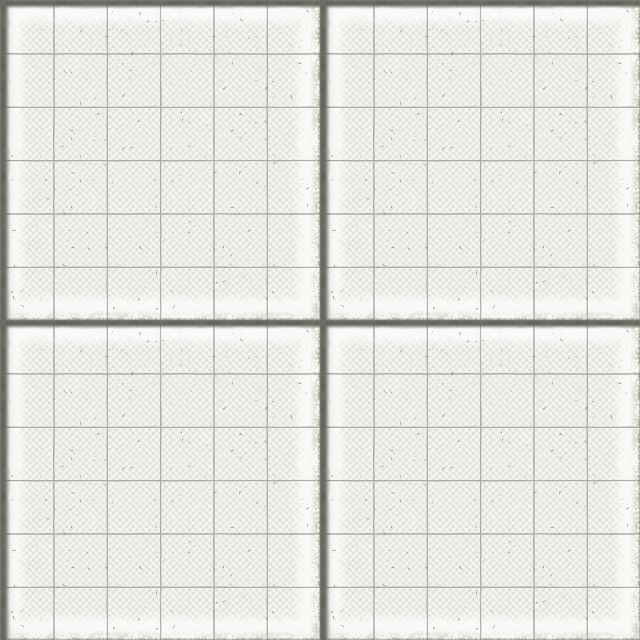
Reproduce this pattern procedurally as a Shadertoy shader.

```glsl
// Four pale enamel panels with ruled squares, halftone dots, dark soft seams and small chips.

vec2 hash2(vec2 p) {
    vec3 a = fract(p.xyx * vec3(0.1031, 0.1030, 0.0973));
    a += dot(a, a.yzx + 33.33);
    return fract((a.xx + a.yz) * a.zy);
}

float gradientNoise(vec2 p) {
    vec2 i = floor(p), f = fract(p);
    vec2 u = f * f * f * (f * (f * 6.0 - 15.0) + 10.0);
    vec2 o = vec2(0.0, 1.0);
    float a = dot(hash2(i) - 0.5, f);
    float b = dot(hash2(i + o.yx) - 0.5, f - o.yx);
    float c = dot(hash2(i + o.xy) - 0.5, f - o.xy);
    float d = dot(hash2(i + o.yy) - 0.5, f - o.yy);
    return 2.0 * mix(mix(a, b, u.x), mix(c, d, u.x), u.y);
}

float fill(float dist, float pixel) {
    return 1.0 - smoothstep(-0.5 * pixel, 0.5 * pixel, dist);
}

// Staggered halftone; dots shrink towards the panel rim.
float halftone(vec2 q, float rim, float pixel) {
    vec2 g = q * 48.0;
    float d = min(length(fract(g) - 0.5), length(fract(g + 0.5) - 0.5));
    float fade = smoothstep(0.048, 0.092, rim + 0.02 * gradientNoise(q * 38.0));
    return fade * fill((d - 0.28) / 48.0, pixel);
}

// One short, bent chip in some of the cells.
float chips(vec2 q, float cells, float chance, float pixel) {
    vec2 g = q * cells, id = floor(g);
    vec2 r = hash2(id + cells), s = hash2(id + cells + 71.0);
    vec2 p = fract(g) - mix(vec2(0.32), vec2(0.68), s);
    p += 0.16 * vec2(gradientNoise(g * 4.0), gradientNoise(g * 4.0 + 19.0));
    float angle = 6.2832 * r.y;
    vec2 dir = vec2(cos(angle), sin(angle));
    float along = clamp(dot(p, dir), -0.17 * s.x, 0.17 * s.x);
    float d = length(p - along * dir) - 0.045;
    float cluster = 1.0 + 1.4 * gradientNoise(q * 5.0 + 8.0);
    return step(r.x, chance * cluster) * fill(d / cells, pixel);
}

// Soft dark groove, steeper on the side before its centre.
vec2 groove(vec2 s, float wobble) {
    vec2 reach = mix(vec2(0.017, 0.018), vec2(0.026, 0.021), step(0.0, s));
    return 1.0 - smoothstep(vec2(0.003), reach + wobble, abs(s));
}

void mainImage(out vec4 fragColor, in vec2 fragCoord) {
    vec2 uv = fragCoord / iResolution.xy;
    vec2 q = fract(vec2(uv.x, 1.0 - uv.y) * 2.0);
    float pixel = 2.0 / min(iResolution.x, iResolution.y);
    vec2 edge = min(q, 1.0 - q);
    float rim = min(edge.x, edge.y);
    float mottle = gradientNoise(q * 23.0);
    float grain = gradientNoise(q * 130.0);

    // Enamel with a brighter rim
    vec3 col = mix(vec3(0.970, 0.980, 0.972), vec3(0.956, 0.964, 0.952),
                   smoothstep(0.04, 0.10, rim));
    col += 0.006 * mottle + 0.008 * grain;

    // Halftone dots
    vec3 dotColor = vec3(0.880, 0.888, 0.858) + vec3(0.02, 0.02, 0.03) * mottle;
    col = mix(col, dotColor, 0.92 * halftone(q, rim, pixel));

    // Ruled squares, six each way
    vec2 bend = 0.0012 * vec2(gradientNoise(q.yx * vec2(14.0, 3.0)),
                              gradientNoise(q * vec2(14.0, 3.0) + 40.0));
    vec2 rule = abs(fract((q + bend) * 6.0 + 0.488) - 0.5) / 6.0 - 0.0021;
    float ruled = fill(min(rule.x, rule.y), pixel);
    col = mix(col, vec3(0.635, 0.645, 0.625), ruled * (0.88 + 0.2 * mottle));

    // Chips and fine flecks
    float wear = 0.75 * chips(q, 38.0, 0.09, pixel);
    wear = max(wear, 0.45 * chips(q, 83.0, 0.07, pixel));
    col = mix(col, vec3(0.47, 0.48, 0.37), wear);

    // Ochre staining along the right and lower rims
    vec2 stain = smoothstep(vec2(0.036), vec2(0.008), 1.0 - q);
    float patchy = smoothstep(-0.25, 0.35, grain + 0.6 * mottle);
    col = mix(col, vec3(0.73, 0.73, 0.62), 0.6 * max(stain.x, 0.75 * stain.y) * patchy);

    // Cool shade inside the left rim
    col -= vec3(0.045, 0.050, 0.035) * (1.0 - smoothstep(0.015, 0.055, q.x));

    // Seams, shifted a little into each panel
    vec2 s = fract(q - 0.009 + 0.5) - 0.5;
    vec2 dark = groove(s, 0.004 * (grain + mottle));
    float seam = 1.0 - (1.0 - dark.x) * (1.0 - dark.y);
    vec3 seamColor = vec3(0.405, 0.405, 0.375) + 0.06 * mottle + 0.05 * grain;
    seamColor += 0.05 * (1.0 - smoothstep(0.0, 0.02, length(s)));
    col = mix(col, seamColor, seam);

    fragColor = vec4(clamp(col, 0.0, 1.0), 1.0);
}
```
